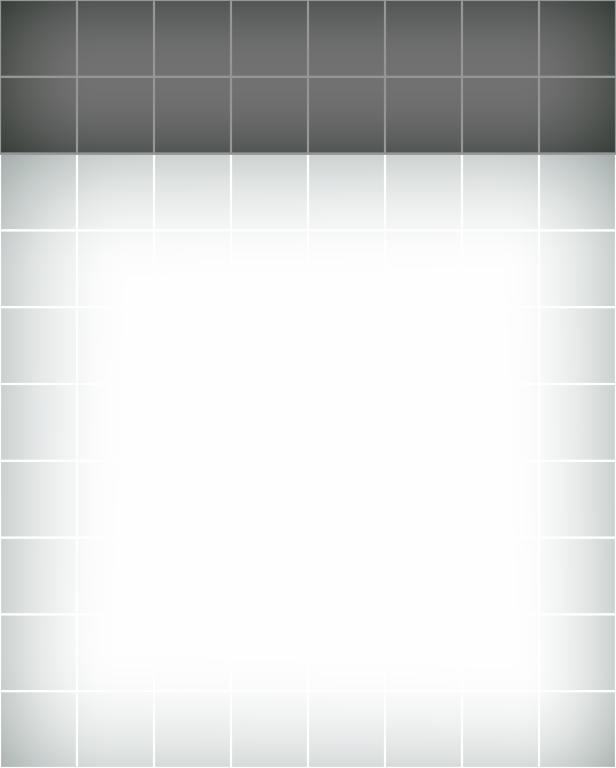
Give the GLSL for this pattern, as a Shadertoy shader.

```glsl
const vec2 GRID = vec2(8.0, 10.0);
const float PANEL_SPLIT = 8.0;
const float GROUT_HALF_WIDTH = 0.0155;

// Quadratic falloff: 1 at an edge, 0 beyond its reach
float edgeFade(float dist, float reach) {
    float f = clamp(1.0 - dist / reach, 0.0, 1.0);
    return f * f;
}

vec3 shadeEdge(vec3 color, vec3 tint, float dist, float reach) {
    return color * mix(vec3(1.0), tint, edgeFade(dist, reach));
}

// Coverage of the grid lines lying on whole numbers
float groutMask(vec2 p, float halfWidth, vec2 blur) {
    vec2 d = abs(p - floor(p + 0.5));
    vec2 line = 1.0 - smoothstep(halfWidth - 0.5 * blur, halfWidth + 0.5 * blur, d);
    return max(line.x, line.y);
}

// Pale tiles: the glow is slightly skewed, so each reach varies along its edge
vec3 lightTiles(vec2 p) {
    vec2 t = p / vec2(GRID.x, PANEL_SPLIT);
    vec3 color = vec3(0.995);
    color = shadeEdge(color, vec3(0.795, 0.820, 0.815), p.x, mix(1.50, 1.80, t.y));
    color = shadeEdge(color, vec3(0.795, 0.820, 0.815), GRID.x - p.x, mix(1.30, 1.60, t.y));
    color = shadeEdge(color, vec3(0.840, 0.860, 0.855), p.y, mix(1.65, 1.35, t.x));
    color = shadeEdge(color, vec3(0.800, 0.825, 0.820), PANEL_SPLIT - p.y, mix(1.75, 1.55, t.x));
    return color;
}

// Charcoal tiles: vignetted on all four sides
vec3 darkTiles(vec2 p) {
    vec3 color = vec3(0.445);
    vec3 sideTint = vec3(0.67, 0.71, 0.67);
    vec3 endTint = vec3(0.70, 0.74, 0.72);
    color = shadeEdge(color, sideTint, min(p.x, GRID.x - p.x), 1.30);
    color = shadeEdge(color, endTint, min(p.y - PANEL_SPLIT, GRID.y - p.y), 0.98);
    return color;
}

void mainImage(out vec4 fragColor, in vec2 fragCoord) {
    vec2 p = fragCoord / iResolution.xy * GRID;
    vec2 blur = GRID / iResolution.xy;
    float grout = groutMask(p, GROUT_HALF_WIDTH, blur);

    // Each panel carries its own grout; the dark one owns the shared joint
    vec3 light = mix(lightTiles(p), vec3(0.995), grout);
    vec3 dark = mix(darkTiles(p), vec3(0.585, 0.590, 0.585), grout);
    float joint = PANEL_SPLIT - GROUT_HALF_WIDTH;
    float upper = smoothstep(joint - 0.5 * blur.y, joint + 0.5 * blur.y, p.y);

    fragColor = vec4(mix(light, dark, upper), 1.0);
}
```
